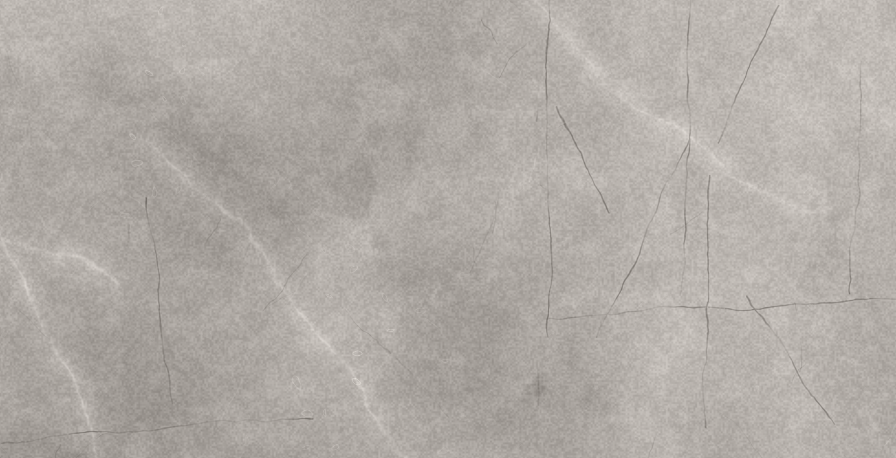
Reproduce this texture procedurally as a Shadertoy shader.

```glsl
// Warm grey marble slab: cloudy stone, pale mineral veins, fine dark cracks and flecks.

const float BASE_TONE    = 0.692;
const vec3  WARM_TINT    = vec3(0.0, -0.021, -0.042);
const float CLOUD_AMOUNT = 0.17;
const float GRAIN_AMOUNT = 0.085;
const float CRACK_DEPTH  = 0.20;
const float CRACK_WIDTH  = 0.0013;
const float VEIN_GLOW    = 0.065;
const float VEIN_CORE    = 0.07;

// Segments as (start, end), in units of the canvas height.
const vec4 VEINS[8] = vec4[8](
    vec4(0.30, 0.70, 0.53, 0.53), vec4(0.53, 0.53, 0.61, 0.37),
    vec4(0.61, 0.37, 0.90, 0.00), vec4(1.16, 1.00, 1.38, 0.76),
    vec4(1.38, 0.76, 1.76, 0.54), vec4(0.00, 0.50, 0.11, 0.29),
    vec4(0.11, 0.29, 0.23, 0.00), vec4(0.00, 0.49, 0.25, 0.39));
const vec4 CRACKS[12] = vec4[12](
    vec4(1.20, 0.31, 1.58, 0.33), vec4(1.58, 0.33, 1.96, 0.35),
    vec4(1.50, 0.69, 1.31, 0.27), vec4(1.20, 1.00, 1.20, 0.27),
    vec4(1.55, 0.62, 1.54, 0.06), vec4(1.51, 1.00, 1.49, 0.35),
    vec4(1.63, 0.36, 1.82, 0.08), vec4(1.22, 0.77, 1.33, 0.53),
    vec4(0.00, 0.04, 0.68, 0.09), vec4(0.32, 0.57, 0.38, 0.12),
    vec4(1.70, 0.99, 1.56, 0.69), vec4(1.89, 0.87, 1.86, 0.36));

float hash(vec2 p) {
    vec3 q = fract(p.xyx * 0.1031);
    q += dot(q, q.yzx + 33.33);
    return fract((q.x + q.y) * q.z);
}

float noise(vec2 p) {
    vec2 i = floor(p), f = fract(p);
    f = f * f * (3.0 - 2.0 * f);
    return mix(mix(hash(i), hash(i + vec2(1, 0)), f.x),
               mix(hash(i + vec2(0, 1)), hash(i + vec2(1, 1)), f.x), f.y);
}

float fbm(vec2 p) {
    float sum = 0.0, amp = 0.5;
    for (int i = 0; i < 6; i++) {
        sum += amp * noise(p);
        p = mat2(1.6, 1.2, -1.2, 1.6) * p + 7.3;
        amp *= 0.52;
    }
    return sum;
}

vec2 wobble(vec2 p) { return vec2(noise(p), noise(p + 41.7)) - 0.5; }

float segmentDist(vec2 p, vec2 a, vec2 b) {
    vec2 ab = b - a;
    return length(p - a - ab * clamp(dot(p - a, ab) / dot(ab, ab), 0.0, 1.0));
}

float stroke(float d, float width) {
    float px = 0.8 / iResolution.y;
    return (1.0 - smoothstep(max(width - px, 0.0), width + px, d)) * min(1.0, width / px + 0.3);
}

float blob(vec2 p, vec2 centre, vec2 radius) {
    vec2 q = (p - centre) / radius;
    return exp(-dot(q, q));
}

// Random hairlines, one per cell; positive is pale, negative is dark.
float hairlines(vec2 p, float scale, float seed) {
    float ink = 0.0;
    vec2 cell = floor(p * scale);
    for (int k = 0; k < 9; k++) {
        vec2 id = cell + vec2(k % 3, k / 3) - 1.0, key = id + seed;
        vec2 centre = id + vec2(hash(key), hash(key + 17.0));
        float angle = 1.57 + (hash(key + 31.0) - 0.5) * 2.2;
        vec2 arm = vec2(cos(angle), sin(angle)) * mix(0.15, 0.7, hash(key + 53.0));
        float d = segmentDist(p * scale, centre - arm, centre + arm) / scale;
        float kind = hash(key + 71.0);
        ink += stroke(d, 0.001) * (kind > 0.55 ? 0.55 : -1.0) * hash(key + 89.0);
    }
    return ink;
}

// Small pale oval rims scattered in cells.
float flecks(vec2 p, float scale) {
    vec2 id = floor(p * scale);
    vec2 q = fract(p * scale) - 0.3 - 0.4 * vec2(hash(id + 5.0), hash(id + 9.0));
    float angle = 6.28 * hash(id + 13.0);
    q = mat2(cos(angle), sin(angle), -sin(angle), cos(angle)) * q * vec2(1.0, 1.9);
    float rim = abs(length(q) - mix(0.07, 0.2, hash(id + 19.0))) / scale;
    return stroke(rim, 0.0015) * step(0.62, hash(id + 23.0));
}

void mainImage(out vec4 fragColor, in vec2 fragCoord) {
    vec2 p = fragCoord / iResolution.y;
    vec2 bent = p + 0.035 * wobble(p * 7.0) + 0.012 * wobble(p * 28.0) + 0.004 * wobble(p * 90.0);
    float clouds = fbm(p * 2.6 + 1.2 * wobble(p * 2.0) + 3.0) - 0.49;
    float mottle = fbm(p * 13.0 + 20.0);

    // Broad light and shade
    float tone = BASE_TONE + CLOUD_AMOUNT * clouds;
    tone -= 0.10 * blob(p, vec2(0.25, 0.0), vec2(0.55, 0.42));
    tone -= 0.05 * blob(p, vec2(0.64, 0.68), vec2(0.22, 0.22));
    tone -= 0.03 * blob(p, vec2(1.25, 0.12), vec2(0.17, 0.16));
    tone += 0.035 * blob(p, vec2(0.1, 0.95), vec2(0.35, 0.25));
    tone += 0.025 * blob(p, vec2(1.6, 0.75), vec2(0.45, 0.4));

    // Speckled dark patches
    float patches = blob(p, vec2(0.82, 0.58), vec2(0.10, 0.16))
                  + blob(p, vec2(1.79, 0.47), vec2(0.05, 0.11))
                  + blob(p, vec2(1.20, 0.16), vec2(0.10, 0.12))
                  + 0.25 * smoothstep(-0.02, 0.15, -clouds);
    tone -= 0.065 * patches * smoothstep(0.44, 0.62, mottle);
    tone += 0.025 * smoothstep(0.54, 0.68, fbm(p * 20.0));

    // Pale veins: soft halo, brighter broken core
    float halo = 0.0, core = 0.0;
    for (int i = 0; i < 8; i++) {
        float d = segmentDist(bent, VEINS[i].xy, VEINS[i].zw);
        halo = max(halo, exp(-d / 0.022));
        core = max(core, exp(-d * d / 0.000012));
    }
    tone += VEIN_GLOW * halo * (0.4 + mottle) + VEIN_CORE * core * noise(p * 19.0);

    // Long dark cracks, fading in and out, with a faint pale edge
    float crack = 0.0, edge = 0.0;
    vec2 jagged = mix(p, bent, 0.55);
    for (int i = 0; i < 12; i++) {
        float d = segmentDist(jagged, CRACKS[i].xy, CRACKS[i].zw);
        float strength = smoothstep(0.2, 0.75, noise(p * 16.0 + float(i) * 9.0));
        crack = max(crack, stroke(d, CRACK_WIDTH) * (0.25 + 0.75 * strength));
        edge = max(edge, exp(-d / 0.006) * strength);
    }
    tone += 0.022 * edge - CRACK_DEPTH * crack;

    // Scattered hairlines and flecks
    float broken = smoothstep(0.3, 0.7, noise(p * 14.0 + 60.0));
    tone += 0.075 * hairlines(jagged, 3.0, 3.0) * broken;
    tone += 0.11 * hairlines(bent, 8.0, 47.0) * broken * smoothstep(0.4, 0.65, noise(p * 3.5 + 8.0));
    float fleckZone = 0.25 + blob(p, vec2(0.32, 0.8), vec2(0.08, 0.25)) + blob(p, vec2(0.78, 0.2), vec2(0.16, 0.2));
    tone += 0.07 * flecks(bent, 16.0) * min(fleckZone, 1.0);

    // Fine grain
    tone += GRAIN_AMOUNT * (noise(p * 250.0) - 0.5) + 0.03 * (noise(p * 95.0) - 0.5);

    fragColor = vec4(clamp(tone + WARM_TINT, 0.0, 1.0), 1.0);
}
```
